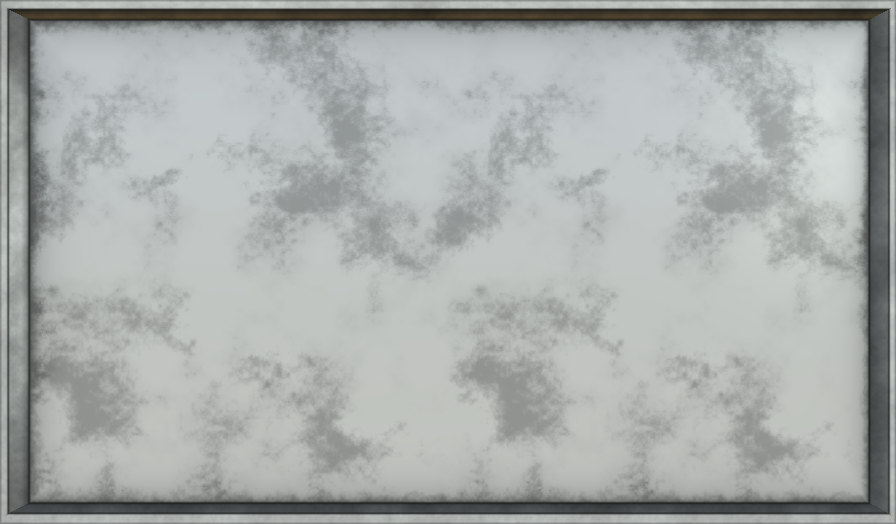
This texture is drawn by a Shadertoy shader. Its source:

```glsl
const float TILE = 0.8156;

// Centre and radius of the broad stains within one tile
const vec4 STAINS[12] = vec4[12](
    vec4(.57, .92, .14, .065), vec4(.19, .74, .07, .065),
    vec4(.33, .66, .07, .035), vec4(.43, .72, .05, .06),
    vec4(.56, .635, .10, .045), vec4(.68, .75, .05, .07),
    vec4(.72, .54, .07, .07), vec4(.085, .555, .06, .05),
    vec4(.32, .37, .08, .06), vec4(.51, .30, .06, .05),
    vec4(.13, .24, .10, .09), vec4(.70, .15, .13, .07));

float hash(vec2 p) {
    return fract(sin(dot(p, vec2(127.1, 311.7))) * 43758.5453);
}

// Value noise that wraps horizontally
float noise(vec2 p, float period) {
    vec2 i = floor(p), f = fract(p);
    f = f * f * (3.0 - 2.0 * f);
    float x0 = mod(i.x, period), x1 = mod(i.x + 1.0, period);
    return mix(mix(hash(vec2(x0, i.y)), hash(vec2(x1, i.y)), f.x),
               mix(hash(vec2(x0, i.y + 1.0)), hash(vec2(x1, i.y + 1.0)), f.x), f.y);
}

float fbm(vec2 p, float cells) {
    float sum = 0.0, amp = 0.5;
    for (int i = 0; i < 6; i++) {
        sum += amp * noise(p / TILE * cells + vec2(0.0, float(i) * 17.3), cells);
        cells *= 2.0;
        amp *= 0.58;
    }
    return sum / 1.145;
}

float stainField(vec2 p) {
    float field = 0.0;
    for (int i = 0; i < 12; i++) {
        vec2 d = p - STAINS[i].xy;
        d.x -= TILE * round(d.x / TILE);
        d /= STAINS[i].zw;
        field = max(field, exp(-dot(d, d)));
    }
    return field;
}

vec3 panelColor(vec2 p, float width, vec4 edge, float cloud, float grain) {
    // Cool sheen above, warmer below, bright glow at the right
    vec3 color = mix(vec3(.755, .768, .75), vec3(.765, .79, .797), smoothstep(.2, .9, p.y));
    vec2 glow = (p - vec2(width - .13, .74)) / vec2(.20, .24);
    color += vec3(.09, .095, .08) * exp(-dot(glow, glow));

    // Mottled stains with speckled borders
    vec2 warp = vec2(fbm(p + vec2(0.0, 3.1), 12.0), fbm(p + vec2(0.0, 7.4), 12.0)) - 0.5;
    float wear = cloud * 0.95 + 0.30 * stainField(p + warp * 0.09) + (grain - 0.5) * 0.32;
    color *= 1.0 - 0.21 * smoothstep(.52, .88, wear);
    color *= 1.0 - 0.05 * smoothstep(.35, .7, cloud);

    // Shadow and broken grime along the border
    vec4 falloff = exp(-max(edge, 0.0) / vec4(.032, .022, .032, .030));
    float border = max(max(falloff.x, falloff.y), max(falloff.z, falloff.w));
    float grime = smoothstep(.48, .95, border * 0.65 + cloud * 0.55 + (grain - 0.5) * 0.3);
    color *= 1.0 - 0.25 * border;
    return mix(color, vec3(.29, .30, .295), grime * 0.72);
}

vec3 wallColor(vec2 p, vec4 depth, float t, float cloud, float grain) {
    vec3 color;
    float rough = (cloud - 0.5) * 0.5 + (grain - 0.5) * 0.12;
    if (t == depth.x) {
        float ends = smoothstep(.30, .02, p.y) + smoothstep(.72, .98, p.y);
        color = mix(vec3(.64, .66, .65), vec3(.33, .34, .335), clamp(ends, 0.0, 1.0) * 0.75);
        color *= 1.0 - 0.28 * smoothstep(.55, 1.0, t);
    } else if (t == depth.y) {
        color = vec3(.34, .355, .355) * mix(1.12, .85, t);
    } else if (t == depth.z) {
        color = mix(vec3(.19, .175, .14), vec3(.30, .255, .175), smoothstep(.1, .8, t));
    } else {
        color = mix(vec3(.33, .345, .35), vec3(.24, .255, .265), t);
    }
    return color * (1.0 + rough * 1.4);
}

void mainImage(out vec4 fragColor, in vec2 fragCoord) {
    vec2 p = fragCoord / iResolution.y;
    float width = iResolution.x / iResolution.y;
    float pixel = 1.0 / iResolution.y;

    // Distances from the left, right, top and bottom
    vec4 outer = vec4(p.x, width - p.x, 1.0 - p.y, p.y);
    vec4 edge = outer - vec4(.0556, .0511, .0378, .040);
    vec4 depth = (outer - vec4(.0156, .0133, .0178, .020)) / vec4(.040, .0378, .020, .020);
    float t = min(min(depth.x, depth.y), min(depth.z, depth.w));
    float span = (t == depth.x || t == depth.y) ? .039 : .020;
    float soft = pixel / span;

    float cloud = fbm(p, 8.0);
    float grain = fbm(p + vec2(0.0, 5.7), 80.0);

    // Raised outer lip
    float rim = min(min(outer.x, outer.y), min(outer.z, outer.w));
    vec3 lip = vec3(.70, .715, .705) * (0.78 + 0.32 * cloud + 0.15 * grain);
    lip *= mix(0.72, 1.0, smoothstep(0.0, .005, rim));

    // Mitred walls around the recessed panel
    vec3 wall = wallColor(p, depth, t, cloud, grain);
    vec3 panel = panelColor(p, width, edge, cloud, grain);
    vec3 color = mix(lip, wall, smoothstep(-soft, soft, t));
    color = mix(color, panel, smoothstep(1.0 - soft, 1.0 + soft, t));

    // Dark creases on both edges of the wall
    float crease = exp(-pow(t * span / .0022, 2.0)) * 0.55;
    crease = max(crease, exp(-pow((t - 1.0) * span / .0025, 2.0)) * 0.5);
    color *= 1.0 - crease;

    fragColor = vec4(clamp(color, 0.0, 1.0), 1.0);
}
```
